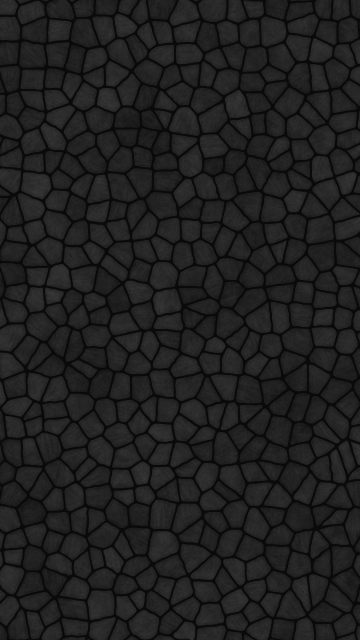
Write a Shadertoy shader that draws this texture.

```glsl
// Dark charcoal stone mosaic: irregular rounded cells with black joints and brushed, grainy faces.

const float STONES_ACROSS = 16.3;
const float JOINT_BLACK = 0.038;
const vec3 JOINT_COLOR = vec3(JOINT_BLACK);

// Integer hash giving two values in 0..1 for a lattice point.
vec2 hash2(vec2 cell, uint seed) {
    uvec2 v = uvec2(ivec2(cell)) + uvec2(seed, seed * 7u);
    v = v * 1664525u + 1013904u;
    v.x += v.y * 1664525u;
    v.y += v.x * 1664525u;
    v ^= v >> 16u;
    v.x += v.y * 1664525u;
    v.y += v.x * 1664525u;
    v ^= v >> 16u;
    return vec2(v & 65535u) / 65535.0;
}

float valueNoise(vec2 p, uint seed) {
    vec2 i = floor(p), f = fract(p);
    f = f * f * (3.0 - 2.0 * f);
    float low = mix(hash2(i, seed).x, hash2(i + vec2(1, 0), seed).x, f.x);
    float high = mix(hash2(i + vec2(0, 1), seed).x, hash2(i + vec2(1, 1), seed).x, f.x);
    return mix(low, high, f.y);
}

float fbm(vec2 p, uint seed) {
    float sum = 0.0, weight = 0.5;
    for (int i = 0; i < 4; i++) {
        sum += weight * valueNoise(p, seed);
        p = mat2(1.6, 1.2, -1.2, 1.6) * p + 5.3;
        weight *= 0.5;
    }
    return sum / 0.9375;
}

float smoothMin(float a, float b, float radius) {
    float h = max(radius - abs(a - b), 0.0) / radius;
    return min(a, b) - h * h * radius * 0.25;
}

vec2 stoneCentre(vec2 cell, float jitter) {
    return cell + 0.5 + jitter * (hash2(cell, 11u) - 0.5);
}

// Returns the rounded distance to the stone edge, and the id of its cell.
vec3 stoneCells(vec2 p, float jitter, float rounding) {
    vec2 base = floor(p), id = base, toCentre = vec2(0);
    float nearest = 1e3;
    for (int y = -1; y <= 1; y++)
    for (int x = -1; x <= 1; x++) {
        vec2 cell = base + vec2(x, y);
        vec2 d = stoneCentre(cell, jitter) - p;
        if (dot(d, d) < nearest) {
            nearest = dot(d, d);
            toCentre = d;
            id = cell;
        }
    }
    float edge = 1.0;
    for (int y = -2; y <= 2; y++)
    for (int x = -2; x <= 2; x++) {
        if (x == 0 && y == 0) continue;
        vec2 d = stoneCentre(id + vec2(x, y), jitter) - p;
        float border = dot(0.5 * (toCentre + d), normalize(d - toCentre));
        edge = smoothMin(edge, border, rounding);
    }
    return vec3(edge, id);
}

// Fine streaks running along one direction.
float brushed(vec2 p, float angle, uint seed) {
    float c = cos(angle), s = sin(angle);
    vec2 q = mat2(c, -s, s, c) * p;
    return valueNoise(q * vec2(2.5, 15.0), seed) - 0.5;
}

float stoneTone(vec2 p, vec2 id) {
    vec2 character = hash2(id, 23u);
    vec2 finish = hash2(id, 37u);
    float tone = 0.142 + 0.034 * (character.x - 0.5);
    tone += 0.028 * pow(character.y, 8.0);
    tone += 0.055 * (fbm(p * 0.45, 41u) - 0.5);
    tone += 0.055 * (fbm(p * 2.2 + character * 9.0, 53u) - 0.5);
    tone += (0.012 + 0.022 * finish.y) * brushed(p, finish.x * 6.2832, 67u);
    tone += 0.026 * (valueNoise(p * 14.0, 79u) - 0.5);
    return tone;
}

void mainImage(out vec4 fragColor, in vec2 fragCoord) {
    vec2 p = fragCoord / iResolution.x * STONES_ACROSS + 40.0;
    float pixel = STONES_ACROSS / iResolution.x;

    // Slightly uneven stone outlines
    vec2 wobble = vec2(valueNoise(p * 4.0, 83u), valueNoise(p * 4.0, 97u)) - 0.5;
    vec3 stone = stoneCells(p + 0.05 * wobble, 0.86, 0.1);

    // Stone face, softly darker towards its rim
    float tone = stoneTone(p, stone.yz);
    tone *= mix(0.86, 1.04, smoothstep(0.04, 0.24, stone.x));

    // Black joints
    float softness = max(0.028, 0.6 * pixel);
    float face = smoothstep(-softness, softness, stone.x - 0.046);
    fragColor = vec4(mix(JOINT_COLOR, vec3(tone), face), 1.0);
}
```
